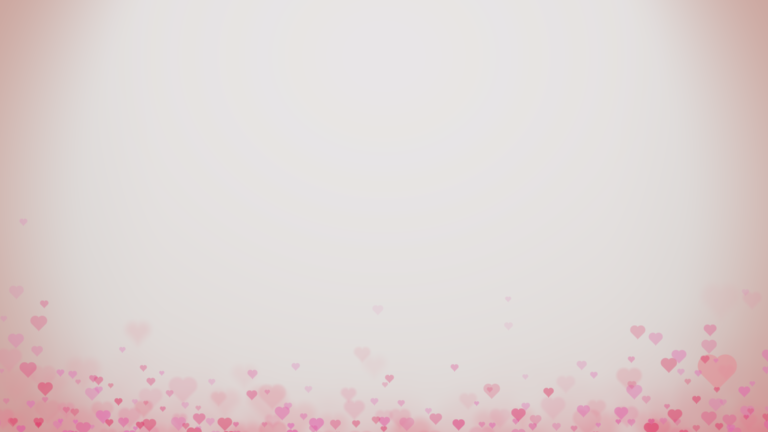
This background is drawn by a Shadertoy shader. Its source:

```glsl
// A pale, softly ringed glow with rosy edges above a drift of pink hearts.
// The backdrop is a radial falloff plus a vignette; the hearts are jittered
// grid layers whose density fades with height and grows toward the sides.

const vec3 GLOW_WHITE = vec3(0.91, 0.90, 0.90);
const vec3 EDGE_ROSE  = vec3(0.80, 0.65, 0.62);
const vec3 HAZE_PINK  = vec3(0.86, 0.48, 0.53);
const vec3 SALMON     = vec3(0.89, 0.56, 0.59);
const vec3 CRIMSON    = vec3(0.87, 0.24, 0.42);
const vec3 ORCHID     = vec3(0.88, 0.42, 0.72);

float hash(vec2 p) {
    return fract(sin(dot(p, vec2(127.1, 311.7))) * 43758.5453);
}

float valueNoise(vec2 p) {
    vec2 i = floor(p), f = fract(p);
    f = f * f * (3.0 - 2.0 * f);
    float low = mix(hash(i), hash(i + vec2(1, 0)), f.x);
    float high = mix(hash(i + vec2(0, 1)), hash(i + vec2(1, 1)), f.x);
    return mix(low, high, f.y);
}

float dot2(vec2 v) { return dot(v, v); }

// Signed distance to a heart about 1.2 wide, centred near the origin
float heartDistance(vec2 p) {
    p = vec2(abs(p.x), p.y + 0.55);
    if (p.x + p.y > 1.0) return length(p - vec2(0.25, 0.75)) - 0.3536;
    float nearest = min(dot2(p - vec2(0.0, 1.0)), dot2(p - 0.5 * max(p.x + p.y, 0.0)));
    return sqrt(nearest) * sign(p.x - p.y);
}

float heartMask(vec2 p, float size, float blur) {
    return 1.0 - smoothstep(-blur, blur, heartDistance(p / size) * size);
}

// 0 at the middle column, 1 at the left and right edges
float sideAmount(float x, float aspect) {
    return abs(2.0 * x / aspect - 1.0);
}

// Height relative to how far the hearts rise at this column
float driftLevel(vec2 p, float aspect) {
    float side = sideAmount(p.x, aspect);
    return max(p.y, 0.0) / mix(0.11, 0.26, side * side);
}

vec3 backdrop(vec2 p, float aspect) {
    vec2 fromGlow = (p - vec2(0.5 * aspect, 0.87)) * vec2(0.86, 1.0);
    float r2 = dot2(fromGlow);
    vec3 color = GLOW_WHITE - r2 * vec3(0.055, 0.07, 0.085);

    // Faint lavender and cream rings, evenly spaced in squared radius
    float ring = cos(6.2832 * r2 / 0.06) * (1.0 - smoothstep(0.15, 0.42, r2));
    color += ring * vec3(0.0, -0.001, 0.006);

    // Grey shoulder, then rose at the sides and corners
    float side = sideAmount(p.x, aspect);
    float rim = side + 0.15 * pow(2.0 * p.y - 1.0, 2.0);
    color -= 0.018 * smoothstep(0.55, 0.9, side);
    return mix(color, EDGE_ROSE, smoothstep(0.76, 1.2, rim));
}

vec3 addHaze(vec3 color, vec2 p, float aspect) {
    float side = sideAmount(p.x, aspect);
    float clouds = 0.45 + 0.7 * valueNoise(p * 13.0) + 0.4 * valueNoise(p * 29.0);
    float amount = exp(-2.4 * driftLevel(p, aspect)) * mix(0.28, 0.62, side * side);
    return mix(color, HAZE_PINK, clamp(amount * clouds, 0.0, 1.0));
}

// One jittered grid of hearts; tint 0 is salmon, 1 is vivid
vec3 addHearts(vec3 color, vec2 p, float aspect, float cell, float size,
               float blur, float opacity, float tint, float seed) {
    vec2 home = floor(p / cell);
    for (int j = -1; j <= 1; j++)
    for (int i = -1; i <= 1; i++) {
        vec2 id = home + vec2(i, j);
        vec2 key = id + seed;
        vec2 jitter = vec2(hash(key + 3.7), hash(key + 8.3)) - 0.5;
        vec2 center = (id + 0.5 + 0.85 * jitter) * cell;
        float level = driftLevel(center, aspect);
        float present = step(hash(key + 15.1), 0.95 * exp(-1.9 * level));
        float scale = size * mix(0.55, 1.1, hash(key + 21.9));
        float alpha = opacity * mix(0.45, 1.0, hash(key + 27.3)) * exp(-0.5 * level);
        vec3 vivid = mix(CRIMSON, ORCHID, smoothstep(0.2, 0.8, hash(key + 33.5) + 0.2 * level));
        vec3 paint = mix(SALMON, vivid, tint);
        color = mix(color, paint, present * alpha * heartMask(p - center, scale, blur));
    }
    return color;
}

void mainImage(out vec4 fragColor, in vec2 fragCoord) {
    vec2 p = fragCoord / iResolution.y;
    float aspect = iResolution.x / iResolution.y;
    float sharp = 1.0 / iResolution.y;

    vec3 color = addHaze(backdrop(p, aspect), p, aspect);

    // Blurred distant hearts first, small crisp ones last
    if (p.y < 0.5) {
        color = addHearts(color, p, aspect, 0.090, 0.070, 0.014, 0.35, 0.1, 11.0);
        color = addHearts(color, p, aspect, 0.065, 0.050, 0.005, 0.40, 0.3, 47.0);
        vec2 accent = p - vec2(0.934 * aspect, 0.138);
        color = mix(color, SALMON, 0.6 * heartMask(accent, 0.075, sharp));
        color = addHearts(color, p, aspect, 0.055, 0.030, sharp, 0.75, 0.85, 83.0);
        color = addHearts(color, p, aspect, 0.040, 0.016, sharp, 0.70, 1.0, 129.0);
    }
    fragColor = vec4(color, 1.0);
}
```
